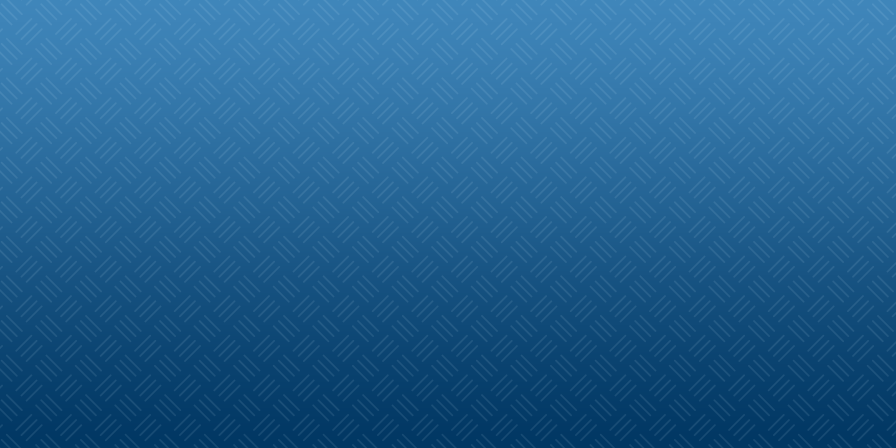
This pattern is drawn by a Shadertoy shader. Its source:

```glsl
// Basket weave of thin light strokes on a vertical blue gradient.
// A square grid turned by 45 degrees holds three parallel strokes per cell;
// their direction alternates like a checkerboard.

// Signed distance to three parallel strokes along x, in a unit cell.
float strokeGroup(vec2 p) {
    p.y -= 0.26 * clamp(round(p.y / 0.26), -1.0, 1.0);
    p.x -= clamp(p.x, -0.38, 0.38);
    return length(p) - 0.031;
}

// Distance to the nearest strokes; odd cells swap their axes.
float weave(vec2 p) {
    vec2 cell = round(p);
    vec2 local = p - cell;
    bool isOdd = mod(cell.x + cell.y, 2.0) > 0.5;
    return strokeGroup(isOdd ? local.yx : local);
}

vec3 blueGradient(float height) {
    float blend = mix(height, smoothstep(0.0, 1.0, height), 0.4);
    return mix(vec3(0.002, 0.214, 0.386), vec3(0.249, 0.526, 0.731), blend);
}

void mainImage(out vec4 fragColor, in vec2 fragCoord) {
    vec2 uv = fragCoord / iResolution.y;
    float cellsPerHeight = 16.0;

    // Turn the grid by 45 degrees
    vec2 p = (uv - vec2(1.037, 0.4875)) * cellsPerHeight;
    p = vec2(p.x + p.y, p.y - p.x) * 0.7071;

    // Antialiased strokes as a faint light tint
    float pixel = cellsPerHeight / iResolution.y;
    float coverage = clamp(0.5 - weave(p) / pixel, 0.0, 1.0);
    vec3 color = mix(blueGradient(uv.y), vec3(0.85, 0.95, 1.0), 0.1 * coverage);

    fragColor = vec4(color, 1.0);
}
```
